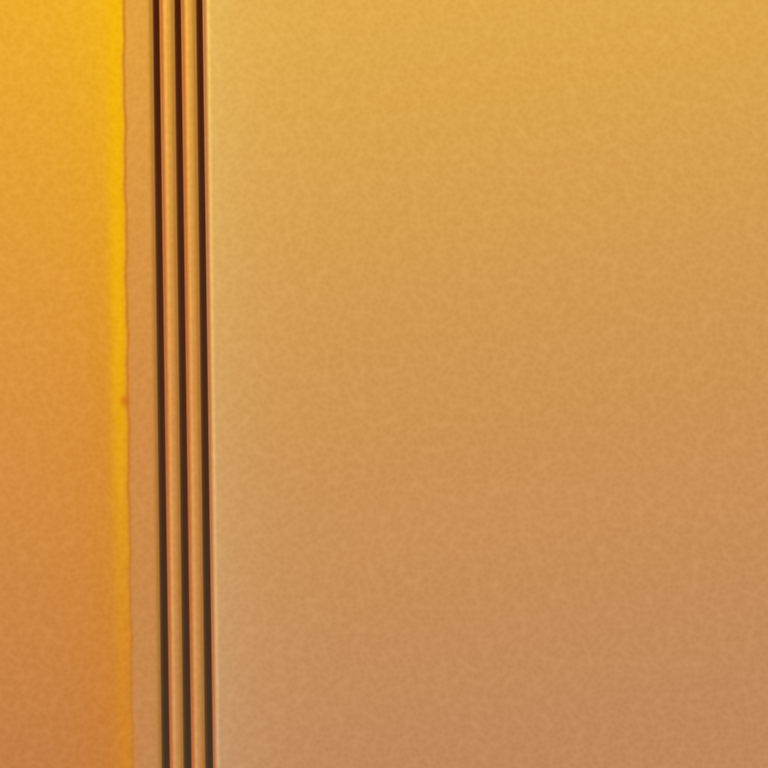
A Shadertoy shader for this texture:

```glsl
#define GRAIN_SCALE 125.0
#define GRAIN_AMOUNT 0.050
#define SEAM_X 0.1705
#define SEAM_LEAN -0.0115
#define GROOVE_X 0.2160
#define GROOVE_LEAN -0.0130
#define GROOVE_STEP 0.0282
#define GROOVE_HALF_WIDTH 0.0042
#define GROOVE_COUNT 3
#define SHEEN_WIDTH 0.055

vec2 hash2(vec2 p) {
    vec3 q = fract(p.xyx * vec3(0.1031, 0.1030, 0.0973));
    q += dot(q, q.yzx + 33.33);
    return fract((q.xx + q.yz) * q.zy);
}

// Distance to the nearest scattered cell centre
float cellular(vec2 p) {
    vec2 cell = floor(p), local = fract(p);
    float nearest = 2.0;
    for (int j = -1; j <= 1; j++)
    for (int i = -1; i <= 1; i++) {
        vec2 offset = vec2(i, j);
        vec2 d = offset + hash2(cell + offset) - local;
        nearest = min(nearest, dot(d, d));
    }
    return sqrt(nearest);
}

// Three-stop vertical blend
vec3 ramp(vec3 low, vec3 mid, vec3 high, float t) {
    return t < 0.5 ? mix(low, mid, t * 2.0) : mix(mid, high, t * 2.0 - 1.0);
}

float bell(float d, float width) {
    return exp(-d * d / (width * width));
}

void mainImage(out vec4 fragColor, in vec2 fragCoord) {
    vec2 uv = fragCoord / iResolution.xy;
    float pixel = 1.0 / iResolution.x;
    float wobble = 0.0007 * sin(uv.y * 47.0) + 0.0005 * sin(uv.y * 113.0 + 1.3);
    float seamDist = uv.x - (SEAM_X + SEAM_LEAN * uv.y + wobble);
    float grooveDist = uv.x - (GROOVE_X + GROOVE_LEAN * uv.y);

    // Broad right wall, warmer towards its upper left
    float wallLight = clamp(uv.y + 0.16 * (0.55 - uv.x), 0.0, 1.0);
    vec3 wall = ramp(vec3(0.76, 0.54, 0.37), vec3(0.82, 0.59, 0.33),
                     vec3(0.89, 0.67, 0.30), wallLight);
    float sheenDist = grooveDist - GROOVE_STEP * 2.0;
    wall += vec3(0.015, 0.06, 0.075) * exp(-max(sheenDist, 0.0) / SHEEN_WIDTH);

    // Left panel with a saturated glow building up to the seam
    vec3 panel = ramp(vec3(0.77, 0.50, 0.29), vec3(0.86, 0.58, 0.26),
                      vec3(0.93, 0.68, 0.19), uv.y);
    vec3 glow = ramp(vec3(0.81, 0.49, 0.16), vec3(0.87, 0.56, 0.13),
                     vec3(0.97, 0.74, 0.06), uv.y);
    panel = mix(panel, glow, 0.85 * exp(min(seamDist, 0.0) / 0.055));
    float bright = smoothstep(0.08, 0.65, uv.y);
    panel = mix(panel, vec3(0.96, 0.72, 0.04),
                bell(seamDist + 0.009, 0.012) * (0.12 + 0.65 * bright));

    // Narrow strip between seam and grooves
    vec3 strip = ramp(vec3(0.77, 0.53, 0.31), vec3(0.83, 0.56, 0.28),
                      vec3(0.90, 0.64, 0.25), uv.y);
    float pastSeam = smoothstep(-0.003, 0.003, seamDist);
    float pastGrooves = smoothstep(-0.006, 0.006, sheenDist);
    vec3 color = mix(panel, strip, pastSeam);
    color = mix(color, wall, pastGrooves);

    // Thin seam crease and its small stain
    color = mix(color, vec3(0.79, 0.47, 0.08), 0.55 * bell(seamDist - 0.002, 0.0022));
    float stain = bell(length(vec2(seamDist + 0.001, uv.y - 0.478)), 0.007);
    color = mix(color, vec3(0.76, 0.40, 0.07), 0.55 * stain);

    // Surface mottling
    vec2 grainPos = uv * GRAIN_SCALE;
    grainPos += 0.35 * sin(grainPos.yx * 0.73);
    float grain = 0.6 * (cellular(grainPos) - 0.5)
                + 0.4 * (cellular(grainPos * 0.53 + 17.0) - 0.5);
    color += GRAIN_AMOUNT * grain * vec3(0.9, 1.0, 1.1);

    // Parallel dark grooves with tinted fringes
    vec3 dark = mix(vec3(0.25, 0.18, 0.12), vec3(0.25, 0.09, 0.03), uv.y);
    for (int i = 0; i < GROOVE_COUNT; i++) {
        float d = grooveDist - float(i) * GROOVE_STEP;
        float halfWidth = GROOVE_HALF_WIDTH + 0.0010 * (1.0 - uv.y);
        float soft = max(0.0016, pixel);
        color = mix(color, vec3(0.58, 0.39, 0.12), 0.55 * bell(d + 0.0065, 0.0035));
        color = mix(color, vec3(0.72, 0.35, 0.20), 0.65 * bell(d - 0.0068, 0.0026));
        color += vec3(0.07, 0.07, 0.04) * bell(d - 0.0115, 0.0025);
        float groove = 1.0 - smoothstep(halfWidth - soft, halfWidth + soft, abs(d));
        vec3 core = dark + vec3(0.10, 0.07, 0.04) * smoothstep(0.0, halfWidth, -d);
        color = mix(color, core, 0.95 * groove);
    }

    fragColor = vec4(clamp(color, 0.0, 1.0), 1.0);
}
```
